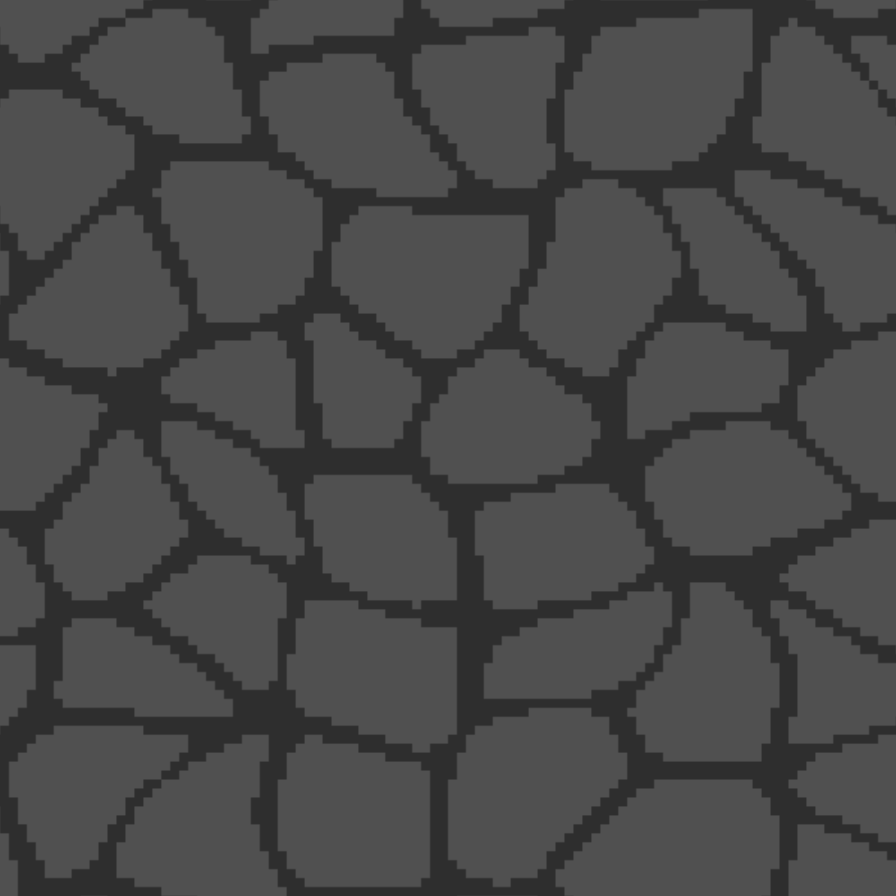
A three.js fragment shader for this texture:

```glsl
// Dark grey mortar lines between irregular flat stones, drawn in coarse square blocks.
// A cellular pattern is bent by layered sines; the soft minimum of its border
// distances rounds the stone corners, and each block takes one colour.
varying vec2 vUv;

const vec3 STONE = vec3(0.312);
const vec3 MORTAR = vec3(0.18);
const float BLOCKS = 100.0;            // blocks across the canvas
const float BLOCK_SOFTNESS = 0.19;     // blended rim, as a share of a block
const vec2 STONE_COUNT = vec2(5.7, 6.3);
const float JITTER = 0.86;
const float MORTAR_HALF_WIDTH = 0.055; // in stone cells
const float CORNER_SHARPNESS = 16.0;

vec2 hash2(vec2 cell) {
  vec3 q = fract(cell.xyx * vec3(0.1031, 0.1030, 0.0973));
  q += dot(q, q.yzx + 33.33);
  return fract((q.xx + q.yz) * q.zy);
}

// Centre of the stone that belongs to a grid cell
vec2 stoneCentre(vec2 cell) {
  return cell + 0.5 + JITTER * (hash2(cell + 17.0) - 0.5);
}

// Layered sines that curve the straight cell borders
vec2 bend(vec2 p) {
  vec2 slow = sin(p.yx * vec2(2.3, 2.0) + vec2(0.7, 2.1));
  vec2 quick = sin(p.yx * vec2(4.7, 4.1) + p.xy * 1.3 + vec2(3.2, 1.4));
  return p + 0.13 * slow + 0.05 * quick;
}

// Soft distance from p to the borders of the stone around it
float borderDistance(vec2 p, float sharpness) {
  vec2 home = floor(p);
  vec2 nearestCell = home;
  float nearest = 1e3;
  for (int y = -1; y <= 1; y++) {
    for (int x = -1; x <= 1; x++) {
      vec2 cell = home + vec2(float(x), float(y));
      float d = length(stoneCentre(cell) - p);
      if (d < nearest) {
        nearest = d;
        nearestCell = cell;
      }
    }
  }

  vec2 centre = stoneCentre(nearestCell);
  float total = 0.0;
  for (int y = -2; y <= 2; y++) {
    for (int x = -2; x <= 2; x++) {
      if (x == 0 && y == 0) continue;
      vec2 other = stoneCentre(nearestCell + vec2(float(x), float(y)));
      float d = dot(0.5 * (centre + other) - p, normalize(other - centre));
      total += exp(-sharpness * d);
    }
  }
  return -log(total) / sharpness;
}

// 1 on stone, 0 on mortar, for one whole block
float stoneMask(vec2 block) {
  vec2 p = (block + 0.5) / BLOCKS * STONE_COUNT;
  float halfWidth = MORTAR_HALF_WIDTH + 0.012 * sin(p.x * 3.1 + 2.0 * sin(p.y * 2.3));
  return step(halfWidth, borderDistance(bend(p), CORNER_SHARPNESS));
}

// Blends the four closest blocks across a narrow rim
float blockyMask(vec2 uv, float softness) {
  vec2 p = uv * BLOCKS - 0.5;
  vec2 block = floor(p);
  vec2 blend = clamp((fract(p) - 0.5) / softness + 0.5, 0.0, 1.0);
  float lower = mix(stoneMask(block), stoneMask(block + vec2(1.0, 0.0)), blend.x);
  float upper = mix(stoneMask(block + vec2(0.0, 1.0)), stoneMask(block + 1.0), blend.x);
  return mix(lower, upper, blend.y);
}

void main() {
  float stone = blockyMask(vUv, BLOCK_SOFTNESS);
  gl_FragColor = vec4(mix(MORTAR, STONE, stone), 1.0);
}
```
